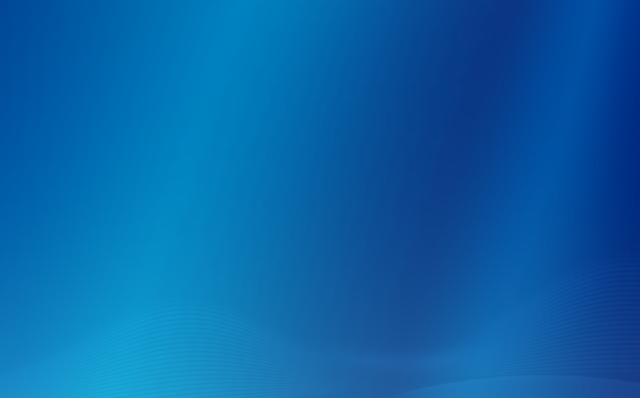
Reproduce this background procedurally as a Shadertoy shader.

```glsl
// Blue silk backdrop: leaning folds of light and shade with faint line meshes.
// Fold positions and colours follow parabolas in height; each row blends
// between neighbouring folds, with soft tonal steps and fine arcs on top.

#define STEP_COUNT 14.0
#define STEP_MIX 0.45
#define STEP_RAGGED 0.5
#define MESH_LINES 27.0
#define MESH_GLOW 0.035
#define HAZE vec3(0.30, 0.62, 0.78)

float hash(vec2 p) {
    return fract(sin(dot(p, vec2(127.1, 311.7))) * 43758.5);
}

float noise(vec2 p) {
    vec2 i = floor(p), f = fract(p);
    f = f * f * (3.0 - 2.0 * f);
    return mix(mix(hash(i), hash(i + vec2(1, 0)), f.x),
               mix(hash(i + vec2(0, 1)), hash(i + vec2(1, 1)), f.x), f.y);
}

// Parabola through values at the bottom, middle and top
vec3 parabola(vec3 bottom, vec3 middle, vec3 top, float y) {
    return bottom * (2.0 * y - 1.0) * (y - 1.0)
         + middle * 4.0 * y * (1.0 - y)
         + top * y * (2.0 * y - 1.0);
}

// Blend weight between two folds, broken into soft ragged tonal steps
float foldBlend(float from, float to, vec2 uv, float roundness) {
    float t = clamp((uv.x - from) / (to - from), 0.0, 1.0);
    t = mix(t, smoothstep(0.0, 1.0, t), roundness);
    float ragged = (noise(uv * vec2(25.0, 45.0)) - 0.5) * STEP_RAGGED;
    float level = t * STEP_COUNT + ragged;
    float stepped = floor(level) + smoothstep(0.3, 0.7, fract(level));
    return clamp(mix(t, stepped / STEP_COUNT, STEP_MIX), 0.0, 1.0);
}

// Evenly spread curves between two envelopes
float mesh(float y, float low, float high) {
    float h = (y - low) / max(high - low, 0.004);
    float phase = h * MESH_LINES;
    float width = fwidth(phase);
    float line = 1.0 - smoothstep(0.12, 0.25 + width, abs(fract(phase) - 0.5));
    line = mix(line, 0.35, smoothstep(0.4, 0.9, width));
    return line * smoothstep(0.0, 0.08, h) * (1.0 - smoothstep(0.8, 1.0, h));
}

vec3 silk(vec2 uv) {
    float y = uv.y;
    // Horizontal places of the bright fold, dark hollow and thin right fold
    vec3 place = parabola(vec3(0.170, 0.610, 0.735), vec3(0.267, 0.690, 0.846),
                          vec3(0.378, 0.795, 0.930), y);
    vec3 leftEdge = parabola(vec3(0.10, 0.53, 0.76), vec3(0.00, 0.37, 0.66),
                             vec3(0.00, 0.28, 0.59), y);
    vec3 bright = parabola(vec3(0.09, 0.64, 0.82), vec3(0.01, 0.53, 0.76),
                           vec3(0.00, 0.51, 0.75), y);
    vec3 hollow = parabola(vec3(0.13, 0.37, 0.62), vec3(0.05, 0.25, 0.54),
                           vec3(0.04, 0.21, 0.52), y);
    vec3 thinFold = parabola(vec3(0.11, 0.46, 0.71), vec3(0.01, 0.34, 0.65),
                             vec3(0.00, 0.31, 0.64), y);
    vec3 rightEdge = parabola(vec3(0.10, 0.25, 0.53), vec3(0.00, 0.17, 0.50),
                              vec3(0.00, 0.21, 0.55), y);

    vec3 color = mix(leftEdge, bright, foldBlend(0.0, place.x, uv, 0.3));
    color = mix(color, hollow, foldBlend(place.x, place.y, uv, 0.6));
    color = mix(color, thinFold, foldBlend(place.y, place.z, uv, 0.9));
    return mix(color, rightEdge, foldBlend(place.z, 1.0, uv, 0.6));
}

void mainImage(out vec4 fragColor, in vec2 fragCoord) {
    vec2 uv = fragCoord / iResolution.xy;
    vec3 color = silk(uv);

    // Left mesh: a low hill that narrows to the right
    float hill = (uv.x - 0.29) / 0.20;
    float hillTop = 0.05 + 0.22 * exp(-hill * hill);
    float hillBase = 0.08 * smoothstep(0.2, 0.62, uv.x) - 0.06;
    float lines = mesh(uv.y, hillBase, hillTop)
                * (1.0 - smoothstep(0.5, 0.66, uv.x));

    // Right mesh: a fan opening towards the right side
    float fanTop = mix(0.08, 0.38, smoothstep(0.60, 0.98, uv.x));
    lines += mesh(uv.y, 0.05, fanTop) * smoothstep(0.56, 0.75, uv.x);
    color += HAZE * lines * MESH_GLOW;

    // Pale swell across the foot of the hollow
    float swell = (uv.y - 0.09 - 1.5 * pow(uv.x - 0.63, 2.0)) / 0.025;
    float swellSpan = smoothstep(0.45, 0.60, uv.x)
                    * (1.0 - smoothstep(0.68, 0.80, uv.x));
    color += HAZE * 0.05 * exp(-swell * swell) * swellSpan;

    // Low arc: bright rim over a faint sheet at the lower right
    float arc = 0.057 - 0.9 * pow(uv.x - 0.85, 2.0);
    float below = smoothstep(-0.003, 0.003, arc - uv.y);
    float rim = below * exp(-max(arc - uv.y, 0.0) / 0.012);
    color += HAZE * (0.03 * below + 0.04 * rim) * smoothstep(0.58, 0.68, uv.x);

    fragColor = vec4(clamp(color, 0.0, 1.0), 1.0);
}
```
